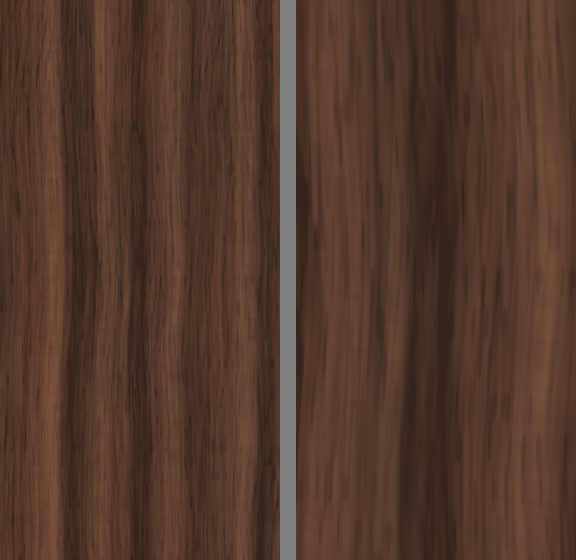
Left: the whole. Right: its middle third, enlarged.
Write a Shadertoy shader that draws this texture.

```glsl
// Dark walnut veneer: broad, gently bent vertical bands with fine grain, pores and dark heart streaks.

float hash(vec2 p) {
    vec3 q = fract(vec3(p.xyx) * 0.1031);
    q += dot(q, q.yzx + 33.33);
    return fract((q.x + q.y) * q.z);
}

float noise(vec2 p) {
    vec2 cell = floor(p), f = fract(p);
    f = f * f * (3.0 - 2.0 * f);
    return mix(mix(hash(cell), hash(cell + vec2(1, 0)), f.x),
               mix(hash(cell + vec2(0, 1)), hash(cell + vec2(1, 1)), f.x), f.y);
}

// Signed noise stretched along the grain
float grain(vec2 p, float across, float along) {
    return noise(p * vec2(across, along) + across * 1.37) - 0.5;
}

// Broad light and dark bands across the board
float bandTone(float x) {
    float tones[17] = float[17](0.32, 0.40, 0.64, 0.86, 0.22, 0.38, 0.78, 0.46, 0.10,
                                0.42, 0.70, 0.34, 0.44, 0.50, 0.80, 0.16, 0.44);
    float s = clamp(x, 0.0, 0.9999) * 16.0;
    int i = int(s);
    return mix(tones[i], tones[i + 1], smoothstep(0.2, 0.8, fract(s)));
}

// Long, thin spindles of dark heartwood
float heartStreaks(vec2 p) {
    float dark = 0.0;
    for (int i = 0; i < 12; i++) {
        float k = float(i);
        vec2 center = vec2((k + 0.2 + 0.6 * hash(vec2(k, 3.0))) / 12.0, 2.0 * hash(vec2(k, 8.0)));
        vec2 size = vec2(0.005 + 0.010 * hash(vec2(k, 5.0)), 0.15 + 0.25 * hash(vec2(k, 6.0)));
        vec2 d = (p - center) / size;
        dark += exp(-dot(d, d));
    }
    return min(dark, 1.0);
}

void mainImage(out vec4 fragColor, in vec2 fragCoord) {
    // The board is one unit wide and two units tall
    vec2 p = fragCoord / iResolution.x;

    // Slow bends carry the bands and the grain together
    vec2 w = p;
    w.x += 0.034 * grain(p, 2.5, 1.6) + 0.018 * grain(p, 7.0, 3.2);

    // Bands, then streaks from wide to hair-thin
    float tone = bandTone(w.x);
    tone += 0.20 * grain(w, 17.0, 0.7);
    tone += 0.22 * grain(w, 43.0, 1.1);
    tone += 0.24 * grain(w, 91.0, 2.5);
    tone += 0.26 * grain(w, 147.0, 6.0);
    tone += 0.22 * grain(w, 239.0, 18.0);

    // Uneven growth lines in scattered patches
    float ringPhase = fract(w.x * 40.0 + 5.0 * noise(w * vec2(13.0, 1.3)));
    float ring = smoothstep(0.5, 0.9, ringPhase) * (1.0 - smoothstep(0.9, 1.0, ringPhase));
    tone -= 0.16 * ring * smoothstep(0.4, 0.8, noise(w * vec2(8.0, 1.8) + 20.0));

    // Heart streaks broken up by fine lines
    tone -= heartStreaks(w) * (0.06 + 0.30 * noise(w * vec2(120.0, 4.0)));

    // Short pores and a faint cross figure in the pale wood
    tone -= 0.20 * smoothstep(0.66, 0.90, noise(w * vec2(180.0, 20.0) + 50.0));
    tone += 0.10 * grain(p + vec2(0.0, 0.15 * w.x), 18.0, 110.0) * smoothstep(0.3, 0.8, tone);

    // Brown ramp with a slight drift between red and grey
    tone = clamp(tone + 0.075, 0.0, 1.1);
    vec3 color = mix(vec3(0.212, 0.138, 0.108), vec3(0.440, 0.296, 0.220), tone);
    color += vec3(0.014, -0.004, -0.010) * grain(w, 11.0, 1.0);
    fragColor = vec4(color, 1.0);
}
```
